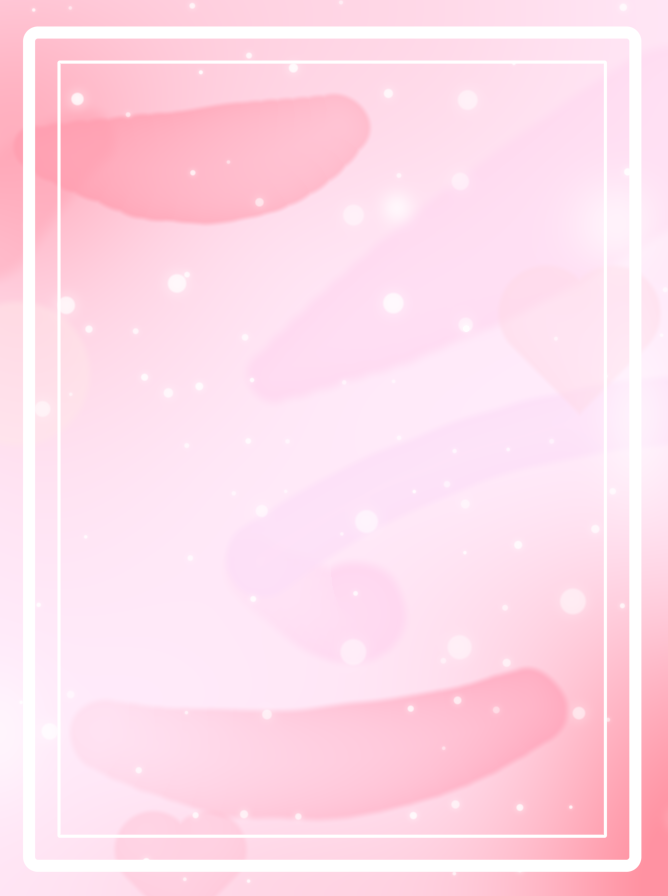
Reproduce this background procedurally as a Shadertoy shader.

```glsl
// Soft pink backdrop: broad glows under translucent ribbons, hearts and bokeh,
// finished with a double white frame. Ribbons are tapered quadratic curves;
// the scattered lights come from hashed grids. Canvas height is one unit.

const float ASPECT = 0.747;
const vec3 WHITE = vec3(1.0);
const vec3 CORAL = vec3(1.0, 0.62, 0.69);
const vec3 ROSE = vec3(1.0, 0.63, 0.72);
const vec3 ORCHID = vec3(1.0, 0.84, 0.94);
const vec3 LILAC = vec3(0.99, 0.87, 0.97);
const vec3 BLUSH = vec3(1.0, 0.85, 0.90);

vec2 hash2(vec2 p) {
    vec3 q = fract(vec3(p.xyx) * vec3(0.1031, 0.1030, 0.0973));
    q += dot(q, q.yzx + 33.33);
    return fract((q.xx + q.yz) * q.zy);
}

float corner(vec2 cell, vec2 offset, vec2 f) {
    return dot(hash2(cell + offset) * 2.0 - 1.0, f - offset);
}

float gradientNoise(vec2 p) {
    vec2 i = floor(p), f = fract(p);
    vec2 u = f * f * f * (f * (f * 6.0 - 15.0) + 10.0);
    return mix(mix(corner(i, vec2(0, 0), f), corner(i, vec2(1, 0), f), u.x),
               mix(corner(i, vec2(0, 1), f), corner(i, vec2(1, 1), f), u.x), u.y);
}

float glow(vec2 p, vec2 centre, vec2 radius) {
    vec2 q = (p - centre) / radius;
    return exp(-dot(q, q));
}

// Curve controls hold x, y and radius; returns distance and position along
vec2 ribbon(vec2 p, vec3 a, vec3 b, vec3 c) {
    const int STEPS = 16;
    vec2 nearest = vec2(1e3, 0.0);
    vec3 from = a;
    for (int i = 1; i <= STEPS; i++) {
        float t = float(i) / float(STEPS);
        vec3 to = mix(mix(a, b, t), mix(b, c, t), t);
        vec2 v = to.xy - from.xy;
        float h = clamp(dot(p - from.xy, v) / dot(v, v), 0.0, 1.0);
        float d = length(p - from.xy - v * h) - mix(from.z, to.z, h);
        if (d < nearest.x) nearest = vec2(d, t + (h - 1.0) / float(STEPS));
        from = to;
    }
    return nearest;
}

// Translucent fill with a denser rim; opacity runs from start to end
vec3 paint(vec3 base, vec2 shape, vec3 tint, vec2 opacity, float softness) {
    float cover = smoothstep(softness, -softness, shape.x);
    float rim = exp(min(shape.x, 0.0) / 0.025);
    return mix(base, tint, cover * mix(opacity.x, opacity.y, shape.y) * (0.65 + 0.35 * rim));
}

float heart(vec2 p) {
    p.x = abs(p.x);
    if (p.x + p.y > 1.0) return length(p - vec2(0.25, 0.75)) - 0.3536;
    float d = min(length(p - vec2(0, 1)), length(p - 0.5 * max(p.x + p.y, 0.0)));
    return d * sign(p.x - p.y);
}

float frame(vec2 p, vec2 halfSize, float radius, float width, float px) {
    vec2 q = abs(p) - halfSize + radius;
    float d = length(max(q, 0.0)) + min(max(q.x, q.y), 0.0) - radius;
    return smoothstep(px, -px, abs(d) - 0.5 * width);
}

// One disc with a faint halo in some cells of a grid
float lights(vec2 p, float cell, vec2 radii, float density, float seed, float px) {
    vec2 id = floor(p / cell);
    vec2 place = hash2(id + seed), kind = hash2(id + seed + 57.0);
    float d = length(p - (id + 0.25 + 0.5 * place) * cell);
    float r = mix(radii.x, radii.y, kind.y * kind.y);
    float disc = smoothstep(r + px, r - px - 0.15 * r, d);
    float halo = exp(-d * d / (r * r * 2.2)) * smoothstep(0.25 * cell, 0.1 * cell, d);
    return step(kind.x, density) * (0.6 * disc + 0.3 * halo) * (0.55 + 0.45 * place.x);
}

vec3 backdrop(vec2 p) {
    float depth = 0.02 + 0.025 * gradientNoise(p * 5.0);
    depth += 0.38 * glow(p, vec2(0.0, 0.84), vec2(0.16));
    depth += 0.28 * glow(p, vec2(0.18, 0.98), vec2(0.50, 0.26));
    depth += 0.15 * glow(p, vec2(0.05, 0.62), vec2(0.22, 0.25));
    depth += 0.85 * glow(p, vec2(0.80, -0.02), vec2(0.20, 0.24));
    depth += 0.30 * glow(p, vec2(0.80, 0.20), vec2(0.22, 0.17));
    depth += 0.25 * glow(p, vec2(0.42, 0.0), vec2(0.40, 0.13));
    depth += 0.10 * glow(p, vec2(0.60, 0.30), vec2(0.25, 0.15));
    return vec3(1.0, vec2(0.935, 0.995) - 0.38 * min(depth, 0.95));
}

void mainImage(out vec4 fragColor, in vec2 fragCoord) {
    vec2 p = fragCoord / iResolution.xy * vec2(ASPECT, 1.0);
    float px = 0.75 / iResolution.y;
    vec3 color = backdrop(p);

    // Ribbons, top to bottom
    vec2 w = p + 0.006 * gradientNoise(p * 14.0);
    color = paint(color, ribbon(w, vec3(0.098, 0.844, 0.03), vec3(0.04, 0.82, 0.05), vec3(-0.013, 0.74, 0.05)), CORAL, vec2(0.55, 0.35), 0.012);
    color = paint(color, ribbon(w, vec3(0.039, 0.837, 0.023), vec3(0.247, 0.779, 0.10), vec3(0.378, 0.861, 0.037)), CORAL, vec2(0.9, 0.5), 0.004);
    color = paint(color, ribbon(w, vec3(0.306, 0.581, 0.029), vec3(0.51, 0.695, 0.096), vec3(0.755, 0.857, 0.091)), ORCHID, vec2(0.85, 0.6), 0.009);
    color = paint(color, ribbon(w, vec3(0.286, 0.362, 0.036), vec3(0.378, 0.297, 0.05), vec3(0.397, 0.316, 0.056)), ORCHID, vec2(0.3, 1.0), 0.008);
    color = paint(color, ribbon(w, vec3(0.78, 0.544, 0.039), vec3(0.505, 0.529, 0.033), vec3(0.293, 0.375, 0.042)), LILAC, vec2(0.8), 0.006);
    color = paint(color, ribbon(w, vec3(0.117, 0.18, 0.039), vec3(0.349, 0.099, 0.085), vec3(0.592, 0.21, 0.043)), ROSE, vec2(0.15, 0.75), 0.005);

    // Faint hearts and pale blooms
    color = paint(color, vec2(0.15 * heart((p - vec2(0.648, 0.538)) / 0.15), 0.0), BLUSH, vec2(0.55), 0.004);
    color = paint(color, vec2(0.122 * heart((p - vec2(0.202, -0.04)) / 0.122), 0.0), ROSE, vec2(0.25), 0.004);
    color = paint(color, vec2(length(p - vec2(0.02, 0.583)) - 0.08, 0.0), vec3(1.0, 0.91, 0.91), vec2(0.5), 0.006);
    float bloom = 0.6 * glow(p, vec2(0.69, 0.75), vec2(0.05)) + 0.5 * glow(p, vec2(0.71, 0.53), vec2(0.04, 0.09))
                + 0.5 * glow(p, vec2(0.0, 0.18), vec2(0.05, 0.07)) + 0.7 * glow(p, vec2(0.444, 0.768), vec2(0.018));

    // Scattered lights and the double frame
    float sparkle = bloom + lights(p, 0.12, vec2(0.005, 0.016), 0.5, 3.0, px) + lights(p, 0.06, vec2(0.002, 0.005), 0.32, 19.0, px);
    color = mix(color, WHITE, min(sparkle, 0.95));
    vec2 q = p - vec2(0.3715, 0.4987);
    float border = max(frame(q, vec2(0.339, 0.465), 0.01, 0.0135, px), frame(q, vec2(0.3055, 0.432), 0.001, 0.0035, px));
    fragColor = vec4(mix(color, WHITE, border), 1.0);
}
```
